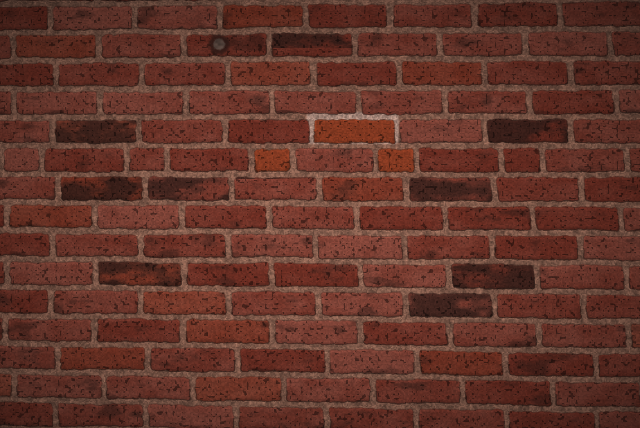
Write a Shadertoy shader that draws this texture.

```glsl
const float BRICK_GAP = 0.0125;
const vec3 RED_CLAY = vec3(0.39, 0.165, 0.125);
const vec3 PINK_CLAY = vec3(0.47, 0.25, 0.205);
const vec3 ORANGE_CLAY = vec3(0.50, 0.215, 0.12);
const vec3 SOOT = vec3(0.17, 0.10, 0.085);
const vec3 MORTAR = vec3(0.49, 0.345, 0.285);
const vec3 FRESH_MORTAR = vec3(0.62, 0.50, 0.45);

float hash(vec2 p) {
    return fract(sin(dot(p, vec2(127.1, 311.7))) * 43758.5453);
}

float noise(vec2 p) {
    vec2 i = floor(p), f = fract(p);
    f = f * f * (3.0 - 2.0 * f);
    return mix(mix(hash(i), hash(i + vec2(1, 0)), f.x),
               mix(hash(i + vec2(0, 1)), hash(i + vec2(1, 1)), f.x), f.y);
}

float fbm(vec2 p) {
    float sum = 0.0, amp = 0.5;
    for (int i = 0; i < 4; i++) {
        sum += amp * noise(p);
        p = p * 2.03 + 17.3;
        amp *= 0.5;
    }
    return sum / 0.9375;
}

float roundBox(vec2 p, vec2 halfSize, float radius) {
    vec2 d = abs(p) - halfSize + radius;
    return length(max(d, 0.0)) + min(max(d.x, d.y), 0.0) - radius;
}

// Running bond: offset from brick centre, width, index (in brick lengths)
vec3 stretcherCourse(float u, float row) {
    u += 0.5 * mod(row, 2.0) + 0.12 * (hash(vec2(row, 4.7)) - 0.5);
    return vec3(fract(u) - 0.5, 1.0, floor(u));
}

// Alternating full and half bricks
vec3 headerCourse(float u) {
    const float period = 1.44, full = 0.97;
    float pair = floor(u / period), along = u - pair * period;
    return along < full ? vec3(along - 0.5 * full, full, 2.0 * pair)
        : vec3(along - 0.5 * (full + period), period - full, 2.0 * pair + 1.0);
}

vec3 brickFace(vec2 p, vec2 id, float height, bool repaired) {
    float tone = hash(id + 3.1), burn = hash(id + 41.7);
    float cloud = fbm(p * vec2(22.0, 38.0) + id * 7.3);
    vec3 clay = mix(RED_CLAY, PINK_CLAY, clamp(tone + (cloud - 0.5) * 1.1, 0.0, 1.0));
    clay = mix(clay, ORANGE_CLAY, repaired ? 0.85 : 0.25 * step(0.88, hash(id + 9.2)));
    float burnt = step(mix(0.97, 0.80, height), burn);
    float soot = burnt * smoothstep(0.2, 0.6, cloud) * 0.75;
    soot += 0.45 * smoothstep(0.62, 0.8, fbm(p * vec2(15.0, 30.0) + 60.0));
    clay = mix(clay, SOOT, repaired ? 0.0 : min(soot, 0.8));
    // Pits and fine grain
    clay *= 1.0 - 0.4 * smoothstep(0.72, 0.88, noise(p * 190.0));
    return clay * (0.87 + 0.26 * noise(p * 330.0));
}

vec3 mortarBed(vec2 p, float fresh) {
    vec3 sand = mix(MORTAR, FRESH_MORTAR, fresh);
    sand *= 0.68 + 0.58 * fbm(p * 120.0);
    return sand * (0.82 + 0.36 * noise(p * 340.0));
}

// Rusted fixing: grey cap in a dark rough socket
vec3 addAnchor(vec3 base, vec2 p, float aa) {
    float r = length(p) + 0.006 * (fbm(p * 150.0) - 0.5);
    base = mix(base, SOOT, 0.75 * (1.0 - smoothstep(0.018, 0.029, r)));
    vec3 cap = vec3(0.34, 0.27, 0.24) * (0.8 + 0.4 * noise(p * 160.0));
    return mix(base, cap, 1.0 - smoothstep(0.013 - aa, 0.014 + aa, r));
}

void mainImage(out vec4 fragColor, in vec2 fragCoord) {
    vec2 p = fragCoord / iResolution.y;
    float aa = 1.0 / iResolution.y;

    // Hand-laid wobble and slight perspective
    vec2 q = p + 0.004 * (vec2(noise(p * 13.0), noise(p * 13.0 + 50.0)) - 0.5);
    float across = q.x / 1.5;
    float rowPitch = mix(0.066, 0.0684, across);
    float brickPitch = mix(0.198, 0.211, 1.0 - q.y);

    float v = (1.0 - q.y - mix(0.043, 0.033, across)) / rowPitch + 0.5;
    float row = floor(v);
    vec3 brick = row == 5.0 ? headerCourse((q.x - 0.098) / brickPitch)
                            : stretcherCourse((q.x - 0.127) / brickPitch, row);
    vec2 id = vec2(brick.z, row);
    bool repaired = id == vec2(3, 4) || id == vec2(3, 5) || id == vec2(5, 5);

    // Worn brick outline
    vec2 local = vec2(brick.x * brickPitch, (0.5 - fract(v)) * rowPitch);
    vec2 halfSize = 0.5 * (vec2(brick.y * brickPitch, rowPitch) - BRICK_GAP);
    halfSize -= 0.0018 * vec2(hash(id + 5.0), hash(id + 8.0));
    float edge = roundBox(local, halfSize, 0.006);
    edge += 0.007 * (fbm(p * 75.0) - 0.5);

    float fresh = 1.0 - smoothstep(-0.002, 0.005,
        roundBox(p - vec2(0.824, 0.701), vec2(0.106, 0.036), 0.008));
    vec3 face = brickFace(p, id, p.y, repaired);
    face *= 1.0 + 0.1 * smoothstep(-0.009, -0.002, edge) * sign(local.y);
    vec3 color = mix(face, mortarBed(p, fresh), smoothstep(-aa, aa, edge));

    // Recessed joint shadow, deepest under each brick
    float crease = 1.0 - smoothstep(0.0, 0.0028, abs(edge));
    color *= 1.0 - crease * (local.y < 0.0 ? 0.36 : 0.16);
    color = addAnchor(color, p - vec2(0.512, 0.896), aa);

    // Light falls off from the centre
    vec2 fall = (p - vec2(0.73, 0.48)) / vec2(0.75, 0.5);
    color *= 1.1 - 0.26 * dot(fall, fall);
    fragColor = vec4(clamp(color, 0.0, 1.0), 1.0);
}
```
